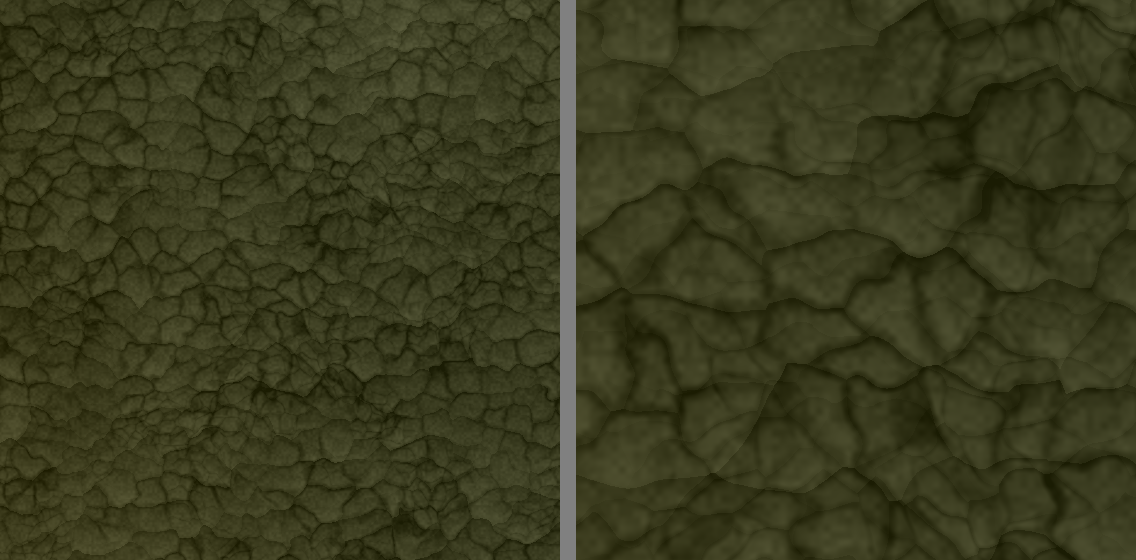
Left, the full canvas; right, a detail of the centre.
A Shadertoy shader for this texture:

```glsl
const vec3 DARK_OLIVE = vec3(0.135, 0.143, 0.045);
const vec3 PALE_OLIVE = vec3(0.305, 0.313, 0.195);
const vec3 WARM_SHIFT = vec3(0.012, 0.000, -0.014);
const vec2 PEBBLE_SCALE = vec2(20.0, 23.0);  // pebbles across the canvas
const vec2 WRINKLE_SCALE = vec2(37.0, 41.0); // finer folds across the canvas
const vec2 LIGHT_DIR = vec2(0.10, -0.99);
const float JITTER = 0.9;
const float SIZE_SPREAD = 0.28;
const float BASE_TONE = 0.62;
const float GRAIN_SCALE = 230.0;
const float GRAIN_DEPTH = 0.30;

float hash1(vec2 p) {
    vec3 q = fract(p.xyx * vec3(0.1031, 0.1030, 0.0973));
    q += dot(q, q.yzx + 33.33);
    return fract((q.x + q.y) * q.z);
}

vec2 hash2(vec2 p) {
    return vec2(hash1(p), hash1(p + 71.7));
}

float valueNoise(vec2 p) {
    vec2 cell = floor(p);
    vec2 f = fract(p);
    f = f * f * (3.0 - 2.0 * f);
    float low = mix(hash1(cell), hash1(cell + vec2(1, 0)), f.x);
    float high = mix(hash1(cell + vec2(0, 1)), hash1(cell + vec2(1, 1)), f.x);
    return mix(low, high, f.y);
}

// Layered sines bend the cells, noise roughens their outlines
vec2 warp(vec2 p) {
    vec2 bend = sin(p.yx * vec2(17.0, 14.0) + 2.0 * sin(p * 9.0 + 1.3));
    bend += 0.5 * sin(p.yx * 37.0 + p * vec2(21.0, -18.0));
    vec2 rough = vec2(valueNoise(p * 52.0), valueNoise(p * 52.0 + 40.0)) - 0.5;
    return p + 0.010 * bend + 0.014 * rough;
}

// Weighted cells: xy = offset from the centre, z = gap to the border, w = cell id
vec4 pebbles(vec2 p) {
    vec2 base = floor(p);
    float nearest = 8.0;
    float second = 8.0;
    vec2 offset = vec2(0.0);
    float id = 0.0;
    for (int j = -1; j <= 1; j++) {
        for (int i = -1; i <= 1; i++) {
            vec2 cell = base + vec2(i, j);
            vec2 centre = cell + 0.5 + JITTER * (hash2(cell) - 0.5);
            float cellId = hash1(cell + 19.3);
            float d = length(p - centre) - SIZE_SPREAD * cellId;
            if (d < nearest) {
                second = nearest;
                nearest = d;
                offset = p - centre;
                id = cellId;
            } else {
                second = min(second, d);
            }
        }
    }
    return vec4(offset, second - nearest, id);
}

void mainImage(out vec4 fragColor, in vec2 fragCoord) {
    vec2 uv = fragCoord / iResolution.xy;
    vec2 p = warp(uv);

    vec4 pebble = pebbles(p * PEBBLE_SCALE);
    vec4 wrinkle = pebbles(p * WRINKLE_SCALE + 53.0);

    // Creases fade in and out so that some pebbles merge
    float depth = mix(0.25, 1.0, smoothstep(0.2, 0.75, valueNoise(uv * 16.0 + 5.0)));
    float fineDepth = smoothstep(0.3, 0.8, valueNoise(uv * 12.0 + 90.0));
    float crease = depth * (1.0 - smoothstep(0.0, 0.30, pebble.z));
    float fineCrease = fineDepth * (1.0 - smoothstep(0.0, 0.32, wrinkle.z));

    // Domes lit along the light direction
    float relief = 0.36 * dot(pebble.xy, LIGHT_DIR);
    relief += 0.20 * (0.4 + 0.6 * fineDepth) * dot(wrinkle.xy, LIGHT_DIR);

    // Broad lighting and mottling
    float glow = 0.16 * smoothstep(0.55, 1.0, uv.y) * smoothstep(0.0, 0.7, uv.x);
    float shade = 0.10 * (1.0 - smoothstep(0.0, 0.45, uv.x)) * uv.y;
    float mottle = 0.24 * (valueNoise(uv * 7.0 + 12.0) - 0.5);

    // Fine skin grain
    float grain = valueNoise(uv * GRAIN_SCALE) - 0.5;
    grain += 0.5 * (valueNoise(uv * GRAIN_SCALE * 0.45 + 31.0) - 0.5);

    float tone = BASE_TONE + relief + glow - shade + mottle;
    tone += 0.12 * (pebble.w - 0.5) + GRAIN_DEPTH * grain;
    tone -= 0.50 * crease + 0.26 * fineCrease;

    vec3 color = mix(DARK_OLIVE, PALE_OLIVE, clamp(tone, -0.2, 1.25));
    color += WARM_SHIFT * (1.0 - smoothstep(0.0, 1.1, uv.x + 0.5 * uv.y));
    fragColor = vec4(color, 1.0);
}
```
